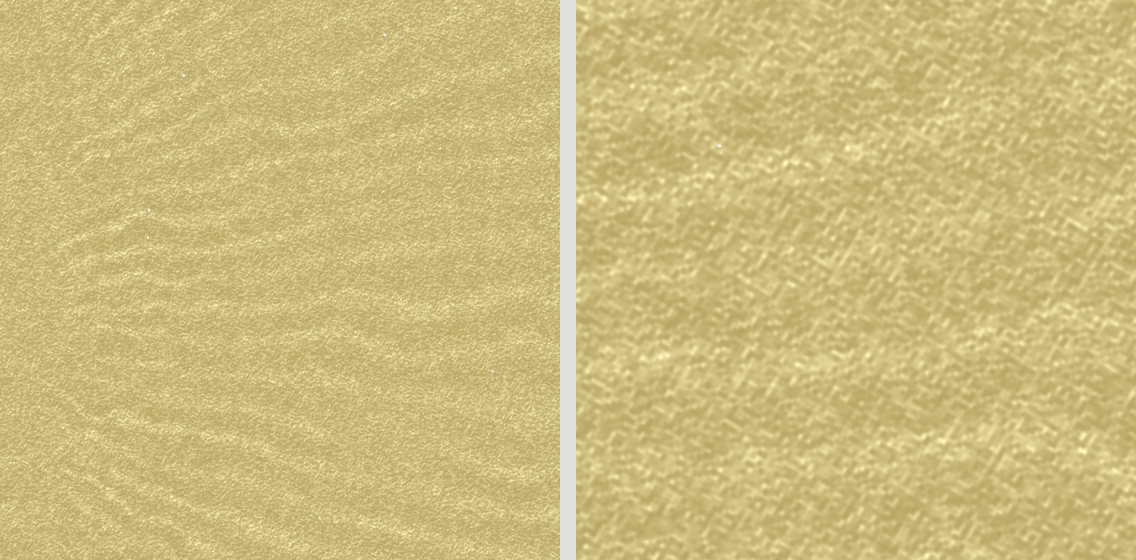
Left: the whole. Right: its middle third, enlarged.
Give the GLSL for this texture, as a WebGL 1 fragment shader.

```glsl
precision highp float;
// Fine golden sand with faint wind ripples that fan out from the left.
uniform vec2 u_resolution;

#define GRAIN_FREQ 335.0
#define GRAIN_CONTRAST 0.93
#define RIPPLE_FREQ 10.5
#define RIPPLE_CONTRAST 1.0
#define FAN_START 0.09
#define FAN_CENTER 0.43
#define FLECK_CELLS 20.0
#define FLECK_SHARE 0.055
#define SAND_DARK vec3(0.75, 0.68, 0.43)
#define SAND_LIGHT vec3(0.92, 0.87, 0.63)
#define FLECK_COLOR vec3(0.95, 0.96, 0.93)

float hash(vec2 p) {
  vec3 q = fract(p.xyx * vec3(0.1031, 0.1030, 0.0973));
  q += dot(q, q.yzx + 33.33);
  return fract((q.x + q.y) * q.z);
}

// Value noise, centred on zero and scaled to about unit deviation.
float noise(vec2 p) {
  vec2 i = floor(p);
  vec2 f = fract(p);
  f = f * f * (3.0 - 2.0 * f);
  float low = mix(hash(i), hash(i + vec2(1.0, 0.0)), f.x);
  float high = mix(hash(i + vec2(0.0, 1.0)), hash(i + 1.0), f.x);
  return (mix(low, high, f.y) - 0.5) * 4.66;
}

vec2 rotate(vec2 p, float angle) {
  float c = cos(angle);
  float s = sin(angle);
  return vec2(c * p.x - s * p.y, s * p.x + c * p.y);
}

// Grains: side-lit fine noise over two coarser layers, each turned off axis.
float grains(vec2 uv) {
  vec2 p = rotate(uv, 0.55) * GRAIN_FREQ + 500.0;
  float fine = noise(p) - 0.5 * noise(p + vec2(0.8, -0.7));
  float medium = noise(rotate(uv, 1.1) * GRAIN_FREQ * 0.56 + 900.0);
  float coarse = noise(rotate(uv, 0.3) * GRAIN_FREQ * 0.2 + 300.0);
  return 0.86 * fine + 0.44 * medium + 0.15 * coarse;
}

// Ripples: wavy crests, tight at the start of the fan and wide at its end.
float ripples(vec2 uv) {
  float along = fract(uv.x - FAN_START);
  float nearStart = 1.0 - smoothstep(0.05, 0.4, along);
  float spread = 0.35 + 0.65 * pow(along, 0.7);
  float across = (uv.y - FAN_CENTER) / spread;

  float bend = 0.17 * noise(vec2(along * 6.0, uv.y * 5.0) + 20.0);
  bend += 0.06 * noise(vec2(along * 14.0, uv.y * 13.0) + 70.0);
  bend += 0.16 * nearStart * noise(uv * vec2(24.0, 22.0) + 40.0);

  float wave = 0.5 + 0.5 * sin(6.28318 * (across * RIPPLE_FREQ + bend));
  float crest = pow(wave, 2.2) - 0.36;
  float patches = 0.75 + 0.3 * noise(vec2(along * 5.0, across * 9.0) + 60.0);
  float fade = smoothstep(0.0, 0.035, along) * (1.0 - smoothstep(0.9, 1.0, along));
  float smudge = 0.17 * nearStart * noise(rotate(uv, 0.4) * 45.0 + 80.0);
  return fade * (crest * max(patches, 0.1) * (1.0 + 0.25 * nearStart) + smudge);
}

// Flecks: a few scattered pale shell chips.
float flecks(vec2 uv, float pixel) {
  vec2 p = uv * FLECK_CELLS;
  vec2 cell = floor(p);
  vec2 center = 0.2 + 0.6 * vec2(hash(cell + 11.0), hash(cell + 37.0));
  vec2 offset = rotate(fract(p) - center, 6.28318 * hash(cell + 53.0));
  float radius = mix(0.0012, 0.0032, pow(hash(cell + 71.0), 3.0));
  float gap = length(offset * vec2(1.0, 1.5)) / FLECK_CELLS - radius;
  float present = step(hash(cell + 97.0), FLECK_SHARE);
  return present * (1.0 - smoothstep(-0.5 * pixel, 0.5 * pixel, gap));
}

void main() {
  float side = min(u_resolution.x, u_resolution.y);
  vec2 uv = gl_FragCoord.xy / side;

  // Relief lifts the tone, with a longer tail on the bright side.
  float relief = GRAIN_CONTRAST * grains(uv) + RIPPLE_CONTRAST * ripples(uv);
  float tone = 0.793 + 0.041 * relief + 0.006 * relief * relief;

  vec3 color = mix(SAND_DARK, SAND_LIGHT, (tone - 0.75) / 0.17);
  color = mix(color, FLECK_COLOR, flecks(uv, 1.0 / side));
  gl_FragColor = vec4(clamp(color, 0.0, 1.0), 1.0);
}
```
